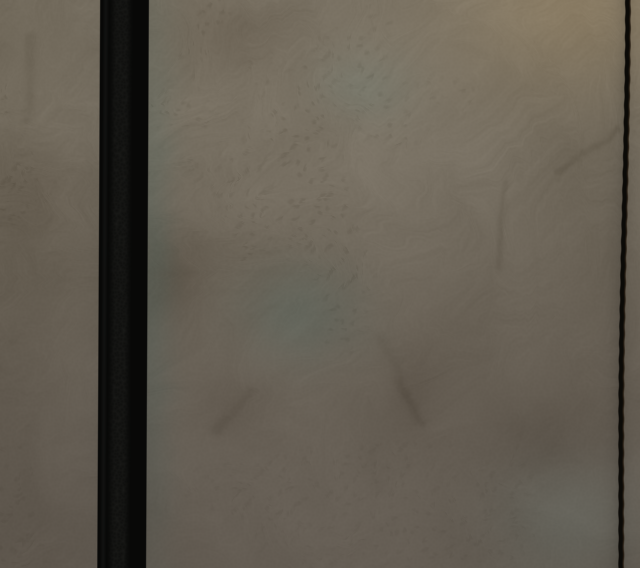
Reproduce this texture procedurally as a Shadertoy shader.

```glsl
const vec3 PLASTER_LOW = vec3(0.387, 0.358, 0.321);
const vec3 PLASTER_HIGH = vec3(0.465, 0.434, 0.378);
const vec3 COOL_TINT = vec3(-0.035, 0.002, 0.008);
const vec3 WARM_LIGHT = vec3(0.085, 0.062, 0.025);
const vec3 BLACK_STEEL = vec3(0.030, 0.031, 0.027);
const vec3 CHARCOAL = vec3(0.093, 0.094, 0.086);
const vec3 SEAM_DARK = vec3(0.045, 0.038, 0.026);
const vec3 SEAM_RUST = vec3(0.17, 0.13, 0.085);
const float POST_LEFT = 0.152;
const float POST_WIDTH = 0.0762;
const float POST_LEAN = 0.0045;
const float SEAM_WIDTH = 0.0085;
const float MOTTLE = 0.045;
const float FINE_RELIEF = 0.026;
const float GRAIN = 0.010;

vec2 hash2(vec2 p) {
    vec3 q = fract(vec3(p.xyx) * vec3(0.1031, 0.1030, 0.0973));
    q += dot(q, q.yzx + 33.33);
    return fract((q.xx + q.yz) * q.zy);
}

// Distance to the nearest scattered cell point
float cellular(vec2 p) {
    vec2 cell = floor(p), f = fract(p);
    float nearest = 2.0;
    for (int y = -1; y <= 1; y++)
        for (int x = -1; x <= 1; x++) {
            vec2 o = vec2(x, y);
            vec2 d = o + hash2(cell + o) - f;
            nearest = min(nearest, dot(d, d));
        }
    return sqrt(nearest);
}

// Warped, rotated sine octaves, roughly in -1..1
float layeredSines(vec2 p) {
    const mat2 turn = mat2(0.8, 0.6, -0.6, 0.8);
    float sum = 0.0, amp = 0.55;
    for (int i = 0; i < 6; i++) {
        p = turn * p * 1.75 + 1.7;
        p += 0.55 * sin(p.yx * 1.3 + float(i));
        sum += amp * sin(p.x) * sin(p.y);
        amp *= 0.62;
    }
    return sum;
}

// Soft elliptical wash
float wash(vec2 uv, vec2 center, vec2 radius) {
    vec2 d = (uv - center) / radius;
    return exp(-dot(d, d));
}

// Faint hairline between two points
float crack(vec2 p, vec2 a, vec2 b, float width) {
    vec2 ab = b - a;
    float t = clamp(dot(p - a, ab) / dot(ab, ab), 0.0, 1.0);
    float d = length(p - a - ab * t) / width;
    return exp(-d * d);
}

float strip(float x, float a, float b, float soft) {
    return smoothstep(a - soft, a + soft, x) * (1.0 - smoothstep(b - soft, b + soft, x));
}

vec3 plaster(vec2 uv, vec2 p) {
    float broad = layeredSines(p * 2.6 + 3.1);
    float fine = layeredSines(p * 13.0 + broad);
    vec2 bent = uv + 0.009 * vec2(fine, layeredSines(p * 11.0 + 8.0));

    // Overall light
    float height = smoothstep(0.0, 1.0, uv.y);
    vec3 col = mix(PLASTER_LOW, PLASTER_HIGH, height);
    col += WARM_LIGHT * wash(uv, vec2(0.90, 1.0), vec2(0.20, 0.16));
    col += 0.022 * wash(uv, vec2(0.60, 0.78), vec2(0.26, 0.26));
    col -= 0.018 * (1.0 - smoothstep(0.0, 0.17, uv.x));

    // Stains and pale areas
    float stain = wash(bent, vec2(0.37, 0.94), vec2(0.10, 0.08));
    stain += 0.9 * wash(bent, vec2(0.28, 0.52), vec2(0.045, 0.10));
    stain += 0.7 * wash(bent, vec2(0.65, 0.32), vec2(0.05, 0.10));
    stain += 0.8 * wash(bent, vec2(0.85, 0.22), vec2(0.11, 0.08));
    stain += 0.6 * wash(bent, vec2(0.36, 0.28), vec2(0.06, 0.06));
    stain += 0.6 * wash(bent, vec2(0.06, 0.66), vec2(0.08, 0.08));
    col -= vec3(0.038, 0.041, 0.040) * stain;
    float cool = wash(bent, vec2(0.47, 0.45), vec2(0.09, 0.08));
    cool += 0.7 * wash(bent, vec2(0.57, 0.85), vec2(0.07, 0.06));
    cool += wash(bent, vec2(0.235, 0.55), vec2(0.035, 0.5));
    cool += 0.6 * wash(bent, vec2(0.89, 0.08), vec2(0.12, 0.12));
    col += COOL_TINT * cool;
    col += 0.030 * wash(bent, vec2(0.91, 0.09), vec2(0.11, 0.11));

    // Mottling, shallow relief and pits
    float relief = fine - layeredSines((p + vec2(-0.003, 0.004)) * 13.0 + broad);
    float rough = 0.45 + 0.55 * smoothstep(0.15, 0.75, uv.y);
    float pit = 1.0 - smoothstep(0.05, 0.30, cellular(p * 42.0 + fine));
    float patches = smoothstep(0.05, 0.6, layeredSines(p * 3.7 + 9.0));
    col += MOTTLE * 0.55 * broad + 0.010 * fine * rough;
    col += FINE_RELIEF * clamp(relief, -1.0, 1.0) * rough;
    col -= 0.030 * pit * patches * rough;

    // Hairline cracks
    float lines = crack(bent, vec2(0.97, 0.77), vec2(0.87, 0.70), 0.006);
    lines += 0.8 * crack(bent, vec2(0.79, 0.68), vec2(0.78, 0.53), 0.006);
    lines += 0.7 * crack(bent, vec2(0.05, 0.93), vec2(0.045, 0.79), 0.009);
    lines += 0.7 * crack(bent, vec2(0.39, 0.31), vec2(0.34, 0.24), 0.009);
    lines += 0.6 * crack(bent, vec2(0.59, 0.41), vec2(0.66, 0.26), 0.009);
    col -= 0.052 * lines * (0.65 + 0.35 * fine);
    return col;
}

void mainImage(out vec4 fragColor, in vec2 fragCoord) {
    vec2 uv = fragCoord / iResolution.xy;
    vec2 p = vec2(uv.x * iResolution.x / iResolution.y, uv.y);
    float soft = max(0.0014, 0.75 / iResolution.x);
    vec3 col = plaster(uv, p);
    float grain = cellular(p * 170.0) - 0.5;
    col += GRAIN * grain;

    // Leaning black post with a charcoal face and a narrow groove
    float x = uv.x - POST_LEFT - POST_LEAN * uv.y;
    col *= 1.0 - 0.16 * exp(-abs(x - 0.5 * POST_WIDTH) / POST_WIDTH * 2.2);
    float face = strip(x, 0.020, 0.046, 0.007);
    vec3 post = mix(BLACK_STEEL, CHARCOAL, face * (0.75 + 0.5 * grain));
    post += 0.035 * strip(x, 0.006, 0.012, 0.003);
    col = mix(col, post, strip(x, 0.0, POST_WIDTH, soft));

    // Thin curved seam with a rusty right lip
    float seamX = 0.9665 + 0.0105 * smoothstep(0.25, 1.0, uv.y);
    float s = uv.x - seamX + 0.0004 * sin(uv.y * 210.0);
    col *= 1.0 - 0.15 * exp(-abs(s) / 0.012);
    vec3 seam = mix(SEAM_DARK, SEAM_RUST, smoothstep(0.005, SEAM_WIDTH, s));
    col = mix(col, seam, strip(s, 0.0, SEAM_WIDTH, soft));

    fragColor = vec4(clamp(col, 0.0, 1.0), 1.0);
}
```
